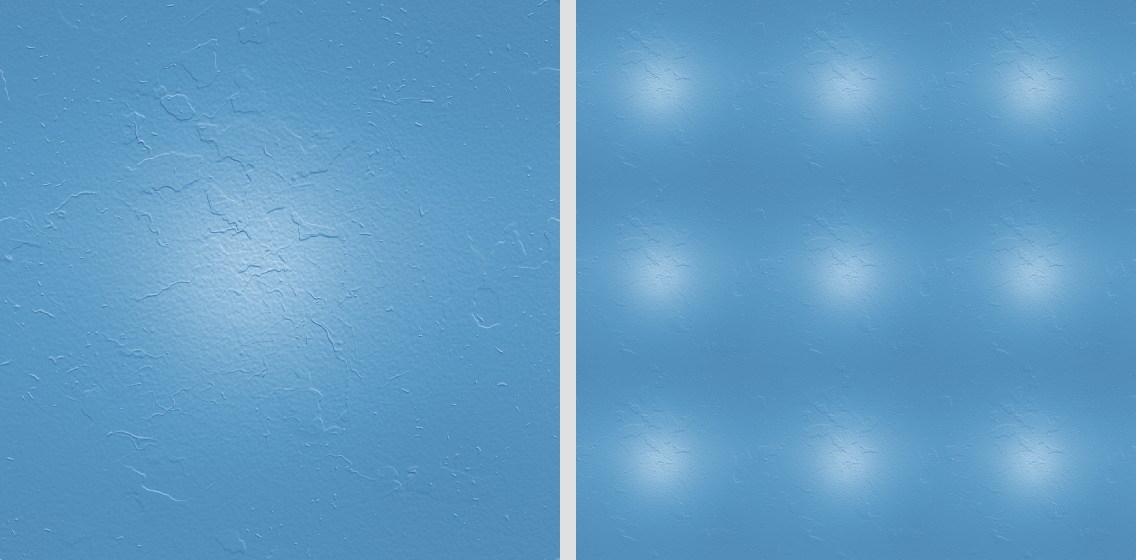
Left: one tile. Right: repeated 3 by 3.
Write a three.js fragment shader that draws this texture.

```glsl
// Glossy blue painted plaster: a soft lamp glow over fine leathery grain, with
// wandering cracks, straight scratches, flaked edges and small chips.
// A wrapping height field is embossed toward the light, then mapped to a ramp.

varying vec2 vUv;

const vec3 DEEP  = vec3(0.22, 0.41, 0.58);
const vec3 BODY  = vec3(0.35, 0.60, 0.77);
const vec3 GLEAM = vec3(0.65, 0.79, 0.89);

const vec2  GLOW_CENTER = vec2(0.45, 0.53);
const float GLOW_CORE   = 0.15;
const float GLOW_HALO   = 0.31;
const vec2  LIGHT_STEP  = vec2(0.0007, 0.0021);
const float GRAIN_CELLS = 256.0;
const float SKEW_CELLS  = 150.0;
const float CHIP_CELLS  = 50.0;
const float FLAKE_CELLS = 22.0;
const int   CRACKS      = 100;
const int   SCRATCHES   = 14;

float hash(vec2 p) {
  vec3 q = fract(vec3(p.xyx) * 0.1031);
  q += dot(q, q.yzx + 33.33);
  return fract((q.x + q.y) * q.z);
}

// Value noise with a whole number of cells, so it wraps at the borders.
float noise(vec2 p, float cells, float seed) {
  p *= cells;
  vec2 i = floor(p), f = fract(p);
  f = f * f * (3.0 - 2.0 * f);
  vec2 a = mod(i, cells) + seed, b = mod(i + 1.0, cells) + seed;
  return mix(mix(hash(a), hash(vec2(b.x, a.y)), f.x),
             mix(hash(vec2(a.x, b.y)), hash(b), f.x), f.y);
}

vec2 noise2(vec2 p, float cells, float seed) {
  return vec2(noise(p, cells, seed), noise(p, cells, seed + 71.0)) - 0.5;
}

// Shortest offset on the wrapping canvas.
vec2 wrapOffset(vec2 p) { return fract(p + 0.5) - 0.5; }

vec2 warp(vec2 p) {
  return p + 0.034 * noise2(p, 14.0, 3.0) + 0.022 * noise2(p, 44.0, 9.0)
           + 0.010 * noise2(p, 110.0, 17.0);
}

// Leathery skin: a straight lattice plus one turned by 45 degrees, which still wraps.
float grainHeight(vec2 p) {
  vec2 turned = vec2(p.x + p.y, p.y - p.x);
  return noise(p, GRAIN_CELLS, 31.0) + noise(turned, SKEW_CELLS, 43.0)
       + 0.6 * noise(turned, 83.0, 59.0);
}

// One tapered ridge, chosen by its id: place, angle, length, width, strength.
float stroke(vec2 p, vec2 id, float tilt, float spread, float shortest, float longest) {
  vec2 place = vec2(hash(id), hash(id + 11.0)) - 0.5;
  place *= mix(0.45, 1.0, hash(id + 23.0));
  float angle = tilt + spread * (hash(id + 37.0) - 0.5);
  float size = hash(id + 41.0), strength = hash(id + 53.0);
  float halfLength = mix(shortest, longest, size * size);
  vec2 q = wrapOffset(p - GLOW_CENTER - place), axis = vec2(cos(angle), sin(angle));
  float along = dot(q, axis), u = clamp(along / halfLength, -1.0, 1.0);
  float d = length(q - axis * u * halfLength);
  float width = mix(0.002, 0.0036, strength);
  return (1.0 - u * u) * mix(0.25, 1.0, strength * strength) * smoothstep(width, 0.0, d);
}

// Scattered small bumps, at most one per cell, gathered in patches.
float chips(vec2 p) {
  vec2 cell = floor(p * CHIP_CELLS), id = mod(cell, CHIP_CELLS) + 5.0;
  vec2 jitter = 0.3 + 0.4 * vec2(hash(id), hash(id + 61.0));
  vec2 q = (p * CHIP_CELLS - cell - jitter) * vec2(0.8, 1.0);
  float radius = mix(0.07, 0.2, hash(id + 83.0));
  float chance = 0.26 * smoothstep(0.35, 0.8, noise((cell + 0.5) / CHIP_CELLS, 6.0, 29.0));
  return step(hash(id + 97.0), chance) * smoothstep(radius, radius * 0.3, length(q));
}

float relief(vec2 p) {
  vec2 bent = warp(p);
  float h = 0.0;
  for (int i = 0; i < CRACKS; i++)
    h = max(h, stroke(bent, vec2(float(i), 7.0), -0.15, 2.0, 0.008, 0.09));
  for (int i = 0; i < SCRATCHES; i++)
    h = max(h, 0.5 * stroke(p, vec2(float(i), 151.0), 0.2, 1.2, 0.02, 0.11));
  // Peeled paint: a small step along a noise contour inside some patches.
  float patches = smoothstep(0.5, 0.78, noise(p, 7.0, 47.0));
  float flake = smoothstep(0.47, 0.53, noise(bent, FLAKE_CELLS, 13.0));
  return h + 0.9 * patches * flake + 0.8 * chips(bent);
}

void main() {
  vec2 p = vUv;

  // Lamp glow and broad, uneven tone.
  vec2 q = wrapOffset(p - GLOW_CENTER);
  float d2 = dot(q, q);
  float core = exp(-d2 / (GLOW_CORE * GLOW_CORE));
  float halo = exp(-d2 / (GLOW_HALO * GLOW_HALO));
  float tone = 0.48 * core + 0.42 * halo - 0.13;
  tone += 0.10 * cos(6.2831853 * q.y) + 0.10 * (noise(p, 5.0, 19.0) - 0.5);

  // Grain sparkles where the lamp is mirrored.
  float grain = grainHeight(p) - grainHeight(p + LIGHT_STEP * 1.2);
  tone += grain * (0.12 + 0.14 * halo + 0.10 * core);

  // Embossed damage: glints away from the lamp, dark lines within its glow.
  float slope = relief(p) - relief(p + LIGHT_STEP);
  tone += max(slope, 0.0) * mix(1.15, 0.4, halo);
  tone += min(slope, 0.0) * (0.6 + 0.65 * halo);

  vec3 color = mix(BODY, GLEAM, clamp(tone, 0.0, 1.4));
  color = mix(color, DEEP, clamp(-tone, 0.0, 1.0));
  gl_FragColor = vec4(color, 1.0);
}
```
